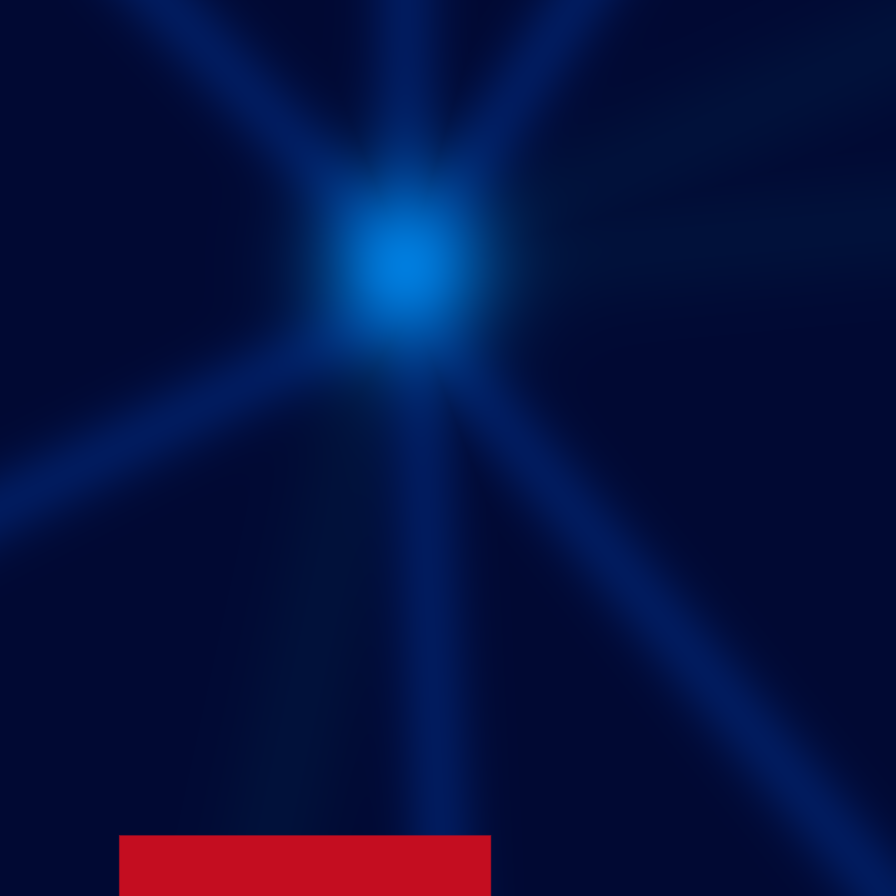
Write a Shadertoy shader that draws this background.

```glsl
// Soft blue beams radiating from a glowing node on navy, with a red bar at the bottom edge.

const vec3 NAVY  = vec3(0.004, 0.035, 0.200);
const vec3 TEAL  = vec3(0.004, 0.075, 0.235);
const vec3 BEAM  = vec3(0.004, 0.105, 0.365);
const vec3 GLOW  = vec3(0.000, 0.490, 0.870);
const vec3 RED   = vec3(0.770, 0.050, 0.125);

const vec2 NODE = vec2(0.453, 0.703);

// Each beam runs from xy to zw
const vec4 BRIGHT[6] = vec4[6](
    vec4(0.453, 0.708, 0.146, 1.039),
    vec4(0.453, 0.703, 0.453, 1.050),
    vec4(0.453, 0.703, 0.670, 1.039),
    vec4(0.443, 0.655, -0.052, 0.408),
    vec4(0.462, 0.688, 0.497, -0.040),
    vec4(0.436, 0.681, 1.042, -0.064));

const vec4 FAINT[3] = vec4[3](
    vec4(0.460, 0.700, 1.050, 0.755),
    vec4(0.460, 0.700, 1.050, 0.975),
    vec4(0.430, 0.640, 0.290, 0.000));

float segmentDistance(vec2 p, vec2 a, vec2 b) {
    vec2 ap = p - a, ab = b - a;
    return length(ap - ab * clamp(dot(ap, ab) / dot(ab, ab), 0.0, 1.0));
}

float softFalloff(float d, float radius) {
    return exp(-d * d / (radius * radius));
}

float beam(vec2 p, vec4 ends, float radius) {
    return softFalloff(segmentDistance(p, ends.xy, ends.zw), radius);
}

float boxMask(vec2 p, vec2 low, vec2 high, float blur) {
    vec2 q = abs(p - 0.5 * (low + high)) - 0.5 * (high - low);
    return 1.0 - smoothstep(-blur, blur, max(q.x, q.y));
}

void mainImage(out vec4 fragColor, in vec2 fragCoord) {
    vec2 uv = fragCoord / iResolution.xy;
    float pixel = 1.0 / min(iResolution.x, iResolution.y);

    // Broad dim beams, then the brighter narrow ones
    float dim = 0.0;
    for (int i = 0; i < 3; i++) dim = max(dim, beam(uv, FAINT[i], 0.065));
    float bright = 0.0;
    for (int i = 0; i < 6; i++) bright = max(bright, beam(uv, BRIGHT[i], 0.043));
    vec3 color = mix(NAVY, TEAL, 0.8 * dim);
    color = mix(color, BEAM, bright);

    // Central glow, slightly taller than wide
    float glow = softFalloff(length((uv - NODE) * vec2(1.0, 0.92)), 0.093);
    color = mix(color, GLOW, glow);

    // Bar at the bottom edge, extended past the canvas
    float bar = boxMask(uv, vec2(0.133, -0.1), vec2(0.548, 0.0677), pixel);
    color = mix(color, RED, bar);

    fragColor = vec4(color, 1.0);
}
```
